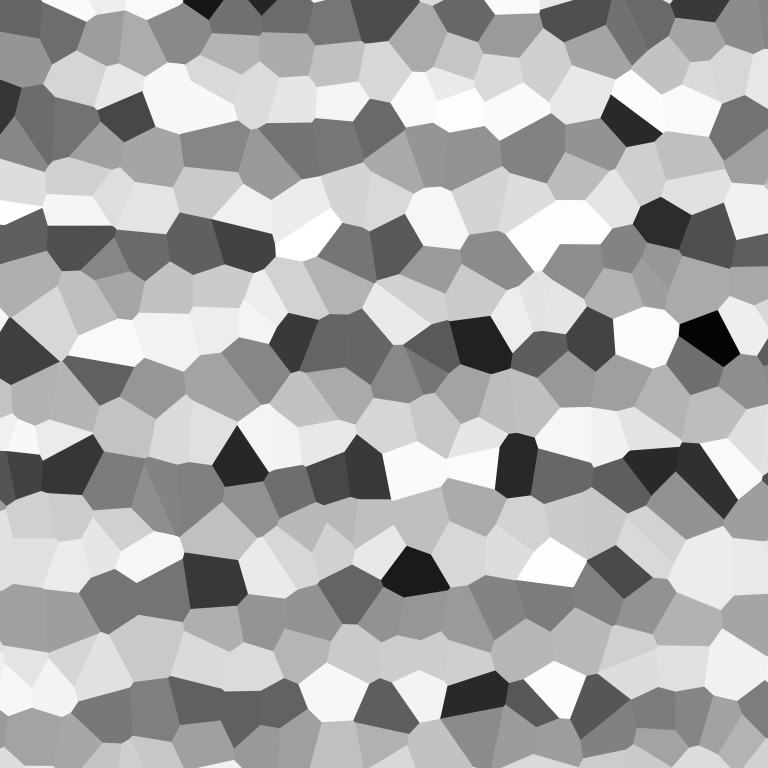
Write a WebGL 2 fragment shader that draws this pattern.

```glsl
#version 300 es
precision highp float;

// Irregular Voronoi mosaic in greys: each cell takes one flat tone from its seed.
// Tones follow horizontal bands that fade from black at the top to white at the
// bottom, then jump back; gradient noise bends the bands a little.

uniform vec2 u_resolution;
out vec4 outColor;

const float CELLS = 17.0;  // grid cells per canvas height

// Integer hash: two values in 0..1 per lattice point
vec2 hash2(vec2 cell) {
    uvec2 q = uvec2(ivec2(cell) + 1000) * uvec2(1597u, 3812u);
    uint n = (q.x ^ (q.y + 7919u)) * 2654435u;
    n = (n ^ (n >> 15)) * 2246822u + q.y;
    n = (n ^ (n >> 13)) * 3266489u;
    n ^= n >> 16;
    return vec2(n & 0xffffu, n >> 16) / 65535.0;
}

float cornerSlope(vec2 corner, vec2 offset) {
    float angle = 6.2832 * hash2(corner + 300.0).x;
    return dot(vec2(cos(angle), sin(angle)), offset);
}

float gradientNoise(vec2 p) {
    vec2 i = floor(p), f = fract(p);
    vec2 u = f * f * f * (f * (f * 6.0 - 15.0) + 10.0);
    vec2 e = vec2(1.0, 0.0);
    float low = mix(cornerSlope(i, f), cornerSlope(i + e.xy, f - e.xy), u.x);
    float high = mix(cornerSlope(i + e.yx, f - e.yx), cornerSlope(i + e.xx, f - e.xx), u.x);
    return mix(low, high, u.y);
}

// Sawtooth bands; the square root favours the light tones
float seedTone(vec2 seed) {
    vec2 p = seed / CELLS;
    float bend = 0.22 * gradientNoise(p * 5.0 + 3.7);
    return sqrt(fract((1.0 - p.y) * 6.6 + 0.05 + bend));
}

void main() {
    vec2 p = gl_FragCoord.xy / u_resolution.y * CELLS;
    vec2 home = floor(p);

    // Nearest and second nearest seed
    vec2 nearest = vec2(0.0), second = vec2(0.0);
    float d1 = 1e5, d2 = 1e5;
    for (int y = -2; y <= 2; y++) {
        for (int x = -2; x <= 2; x++) {
            vec2 cell = home + vec2(x, y);
            vec2 seed = cell + hash2(cell);
            vec2 toSeed = seed - p;
            float d = dot(toSeed, toSeed);
            if (d < d1) {
                d2 = d1;
                second = nearest;
                d1 = d;
                nearest = seed;
            } else if (d < d2) {
                d2 = d;
                second = seed;
            }
        }
    }

    // Blend across the shared border over about one pixel
    float border = (d2 - d1) / (2.0 * max(distance(nearest, second), 1e-4));
    float pixel = CELLS / u_resolution.y;
    float own = clamp(0.5 + border / pixel, 0.0, 1.0);
    float tone = mix(seedTone(second), seedTone(nearest), own);

    outColor = vec4(vec3(tone), 1.0);
}
```
